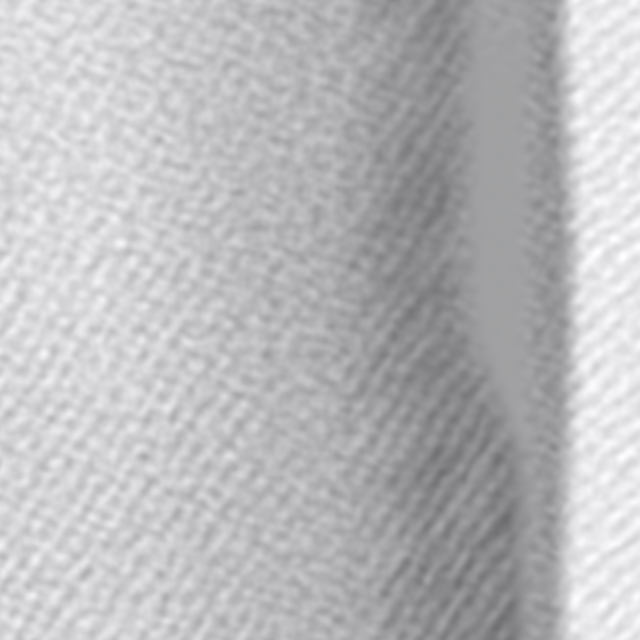
Give the GLSL for this texture, as a Shadertoy shader.

```glsl
#define RIB_FREQ 33.0
#define RIB_ANGLE_LEFT 0.96
#define RIB_ANGLE_RIGHT 0.68
#define RIB_DEPTH 0.040
#define CROSS_DEPTH 0.020
#define GRAIN_FREQ 46.0
#define GRAIN_DEPTH 0.085
#define LIT_TONE 0.855
#define MID_TONE 0.695
#define VALLEY_TONE 0.525
#define FOLD_TONE 0.632
#define EDGE_TONE 0.912

vec2 hashGradient(vec2 cell) {
    vec3 h = fract(cell.xyx * vec3(0.1031, 0.1030, 0.0973));
    h += dot(h, h.yzx + 33.33);
    float angle = 6.2832 * fract((h.x + h.y) * h.z);
    return vec2(cos(angle), sin(angle));
}

float gradientNoise(vec2 p) {
    vec2 i = floor(p), f = fract(p);
    vec2 u = f * f * f * (f * (f * 6.0 - 15.0) + 10.0);
    vec2 e = vec2(0.0, 1.0);
    float low = mix(dot(hashGradient(i), f),
                    dot(hashGradient(i + e.yx), f - e.yx), u.x);
    float high = mix(dot(hashGradient(i + e.xy), f - e.xy),
                     dot(hashGradient(i + e.yy), f - e.yy), u.x);
    return mix(low, high, u.y);
}

// Coordinates along and across the ribs
vec2 ribSpace(vec2 p, float angle) {
    vec2 along = vec2(cos(angle), sin(angle));
    return vec2(dot(p, along), dot(p, vec2(along.y, -along.x)));
}

// x = diagonal ribs, y = grain, z = threads crossing the ribs
vec3 weave(vec2 p, float angle) {
    vec2 q = ribSpace(p, angle);
    q.y += 0.012 * gradientNoise(p * 6.0) + 0.006 * gradientNoise(p * 22.0 + 5.0);
    float stitch = gradientNoise(q * vec2(38.0, 30.0) + 11.0);
    float rib = sin(6.2832 * RIB_FREQ * q.y) * (0.85 + 1.2 * stitch);
    float grain = gradientNoise(p * GRAIN_FREQ * vec2(0.9, 1.1) + 17.0)
                + 0.4 * gradientNoise(p * GRAIN_FREQ * 1.7 + 31.0);
    float crossing = dot(p, vec2(0.42, 0.91)) + 0.016 * gradientNoise(p * 17.0 + 3.0);
    float threads = sin(6.2832 * 39.0 * crossing)
                  * (0.7 + 1.6 * gradientNoise(p * 25.0 + 43.0));
    return vec3(rib, grain, threads);
}

void mainImage(out vec4 fragColor, in vec2 fragCoord) {
    vec2 p = fragCoord / iResolution.xy;
    float x = p.x, y = p.y;
    float lower = 1.0 - smoothstep(0.24, 0.56, y);

    // Contours of the crease
    float valleyX = 0.672 + 0.02 * smoothstep(0.6, 1.0, y) + 0.03 * lower;
    float foldX = 0.747 + 0.075 * lower;
    float edgeX = 0.876 + 0.016 * smoothstep(0.0, 0.5, y)
                - 0.014 * smoothstep(0.6, 1.0, y) + 0.006 * gradientNoise(p * 38.0);

    // Broad shading from the lit cloth into the shadow
    float shade = mix(LIT_TONE, MID_TONE, smoothstep(0.08, 0.55, x));
    shade -= 0.03 * lower * (1.0 - smoothstep(0.0, 0.35, x));
    shade += 0.025 * gradientNoise(p * vec2(4.0, 3.0) + 2.0);
    float valley = smoothstep(valleyX - 0.20, valleyX - 0.002, x);
    float valleyTone = VALLEY_TONE + 0.035 * smoothstep(0.65, 1.0, y)
                     + 0.02 * lower;
    shade = mix(shade, valleyTone, valley);
    shade -= 0.035 * lower * smoothstep(0.74, 0.8, x);
    float fold = smoothstep(mix(valleyX + 0.005, foldX - 0.03, lower), foldX + 0.015, x);
    shade = mix(shade, FOLD_TONE, fold);
    shade -= 0.04 * smoothstep(0.81, 0.86, x) * (1.0 - 0.4 * lower);

    // Diagonal streaks where the cloth turns into the crease
    float streak = gradientNoise(ribSpace(p, 0.85) * vec2(7.0, 22.0) + 7.0);
    shade += 0.07 * streak * smoothstep(0.46, 0.62, x) * (1.0 - fold);

    // Bright cloth beyond the crease
    float bright = smoothstep(edgeX - 0.022, edgeX + 0.027, x);
    shade = mix(shade, EDGE_TONE, bright);

    // Weave relief, fading on the smooth fold
    vec3 relief = mix(weave(p, RIB_ANGLE_LEFT), weave(p + 3.0, RIB_ANGLE_RIGHT),
                      smoothstep(0.865, 0.895, x));
    float smoothFold = smoothstep(foldX - 0.045, foldX + 0.012, x)
                     * (1.0 - smoothstep(0.80, 0.845, x))
                     * (1.0 - 0.5 * smoothstep(0.86, 1.0, y));
    float ribs = mix(0.5, 1.0, 1.0 - smoothstep(0.3, 0.9, y));
    ribs *= 1.0 - 0.55 * smoothstep(0.33, 0.48, x) * (1.0 - smoothstep(0.54, 0.64, x));
    ribs = mix(ribs, mix(0.7, 1.2, lower), valley);
    ribs = mix(ribs, 0.4, fold);
    ribs = mix(ribs, 1.0, bright);
    float grain = mix(1.15, 0.65, valley);
    grain = mix(grain, 0.8, max(fold, bright));
    float threads = mix(1.0, 0.3, max(valley * (1.0 - fold), bright));
    float clothRelief = RIB_DEPTH * ribs * relief.x + GRAIN_DEPTH * grain * relief.y
                      + CROSS_DEPTH * threads * relief.z;
    shade += clothRelief * (1.0 - 0.96 * smoothFold);

    // Faintly cool grey
    vec3 color = vec3(shade) + vec3(-0.002, -0.001, 0.005);
    fragColor = vec4(clamp(color, 0.0, 1.0), 1.0);
}
```
